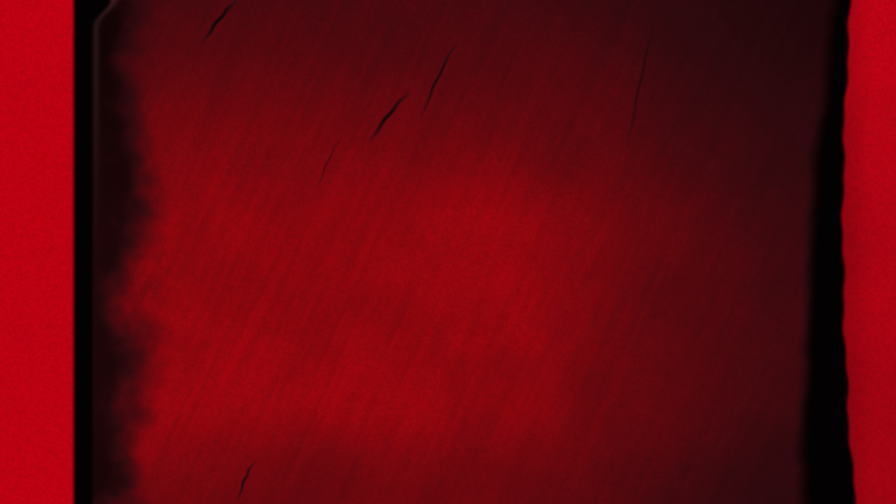
Give the GLSL for this background, as a Shadertoy shader.

```glsl
#define LEFT_EDGE 0.083
#define FRAME_LEFT 0.103
#define PEAK_RED 0.55
#define MOTTLE 0.13
#define BRUSH 0.05
#define GRAIN 0.05
#define SCRATCH_DEPTH 0.75
#define LEFT_RED vec3(0.73, 0.005, 0.07)
#define RIGHT_RED vec3(0.65, 0.012, 0.07)

float hash(vec2 p) {
    p = fract(p * vec2(0.1031, 0.1137));
    p += dot(p, p.yx + 33.33);
    return fract((p.x + p.y) * p.x * 7.13);
}

// Soft cellular noise: blobs of random weight around jittered centres
float cells(vec2 p) {
    vec2 cell = floor(p);
    float sum = 0.0, total = 0.0;
    for (int j = -1; j <= 1; j++)
    for (int i = -1; i <= 1; i++) {
        vec2 id = cell + vec2(i, j);
        vec2 centre = id + vec2(hash(id + 17.0), hash(id + 71.0));
        vec2 d = p - centre;
        float weight = exp(-4.0 * dot(d, d));
        sum += weight * hash(id + 131.0);
        total += weight;
    }
    return sum / total;
}

float layeredCells(vec2 p) {
    float sum = 0.0, gain = 0.55;
    for (int i = 0; i < 4; i++) {
        sum += gain * (cells(p) - 0.5);
        p = mat2(1.6, 1.2, -1.2, 1.6) * p + 9.0;
        gain *= 0.55;
    }
    return sum;
}

// Tapered, slightly bowed dark stroke from a to b
float scratch(vec2 p, vec2 a, vec2 b, float width) {
    vec2 axis = b - a;
    float t = clamp(dot(p - a, axis) / dot(axis, axis), 0.0, 1.0);
    float taper = sin(3.1416 * t);
    vec2 normal = normalize(vec2(-axis.y, axis.x));
    float bow = 0.004 * taper + 0.001 * sin(t * 19.0);
    float d = length(p - a - axis * t - normal * bow);
    return taper * (1.0 - smoothstep(width * 0.2, width, d));
}

// Overall light on the painted panel
float panelLight(vec2 uv, float rough) {
    float left = mix(0.2, 1.0, smoothstep(0.11, 0.19, uv.x + 0.1 * rough));
    float right = 1.0 - 0.6 * smoothstep(0.5, 0.92, uv.x);
    float top = 1.0 - 0.5 * smoothstep(0.45, 1.05, uv.y);
    float bottom = mix(0.74, 1.0, smoothstep(0.0, 0.22, uv.y));
    return PEAK_RED * left * right * top * bottom;
}

// Dark tones keep a trace of brown, bright ones turn pure red
vec3 crimson(float tone) {
    float lift = smoothstep(0.0, 0.2, tone);
    return vec3(tone, 0.04 * lift * (1.0 - tone), 0.05 * lift);
}

void mainImage(out vec4 fragColor, in vec2 fragCoord) {
    vec2 uv = fragCoord / iResolution.xy;
    float aspect = iResolution.x / iResolution.y;
    vec2 p = vec2(uv.x * aspect, uv.y);
    float pixel = 1.0 / iResolution.x;

    // Mottled paint and fine slanted brush marks
    float rough = layeredCells(p * 7.0);
    vec2 slant = vec2(p.x - 0.45 * p.y, p.y);
    float brush = cells(slant * vec2(95.0, 7.0)) - 0.5;
    float tone = panelLight(uv, rough);
    tone *= 1.0 + 2.0 * MOTTLE * rough + 2.0 * BRUSH * brush;

    // Scratches in the upper half and near the lower edge
    float marks = scratch(p, vec2(0.400, 0.912), vec2(0.475, 1.005), 0.006);
    marks += scratch(p, vec2(0.730, 0.713), vec2(0.815, 0.822), 0.006);
    marks += 0.8 * scratch(p, vec2(0.832, 0.757), vec2(0.910, 0.925), 0.005);
    marks += 0.4 * scratch(p, vec2(0.628, 0.620), vec2(0.680, 0.735), 0.004);
    marks += 0.5 * scratch(p, vec2(1.245, 0.700), vec2(1.300, 0.960), 0.005);
    marks += 0.8 * scratch(p, vec2(0.472, 0.005), vec2(0.507, 0.090), 0.005);
    tone *= 1.0 - SCRATCH_DEPTH * min(marks, 1.0);

    // Panel fades into the dark frame, with a rounded upper left corner
    float corner = 0.02 * pow(smoothstep(0.93, 1.0, uv.y), 2.0);
    float frameLeft = FRAME_LEFT + corner;
    float frameRight = 0.897 + 0.035 * uv.y * uv.y + 0.012 * rough;
    tone *= smoothstep(frameLeft - 0.003, frameLeft + 0.003, uv.x);
    tone *= 1.0 - smoothstep(frameRight - 0.014, frameRight + 0.01, uv.x);
    vec3 color = crimson(tone) + vec3(0.01, 0.004, 0.004);

    // Faint pale rim along the left of the frame
    float rim = exp(-pow((uv.x - frameLeft - 0.004) / 0.004, 2.0));
    color += vec3(0.08, 0.065, 0.065) * rim * smoothstep(0.4, 1.0, uv.y);

    // Red side strips, the right one with a curved, uneven edge
    float leftStrip = 1.0 - smoothstep(-0.003 - pixel, 0.002 + pixel, uv.x - LEFT_EDGE);
    float bend = uv.y - 0.55;
    float wobble = 0.0012 * sin(uv.y * 31.0) + 0.0008 * sin(uv.y * 83.0 + 1.0);
    float rightEdge = 0.9395 + 0.045 * bend * bend + wobble;
    float rightStrip = smoothstep(-0.001 - pixel, 0.003 + pixel, uv.x - rightEdge);
    float rightShade = mix(0.92, 1.08, uv.y) * mix(0.88, 1.03, smoothstep(0.94, 0.98, uv.x));
    color = mix(color, LEFT_RED * (1.0 + 0.04 * rough), leftStrip);
    color = mix(color, RIGHT_RED * rightShade * (1.0 + 0.12 * rough), rightStrip);

    // Fine grain
    color *= 1.0 + GRAIN * (2.0 * cells(p * 260.0) - 1.0);
    fragColor = vec4(clamp(color, 0.0, 1.0), 1.0);
}
```
